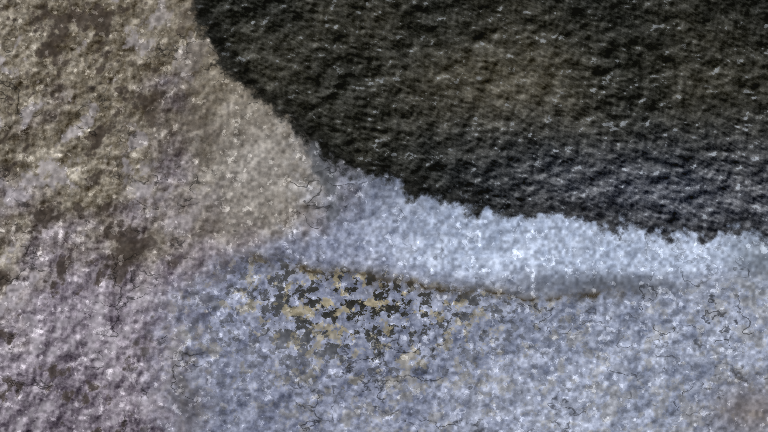
A Shadertoy shader for this texture:

```glsl
// Weathered rock wall: a dark wet overhang, a tan face at the left and a pale
// blue shelf above a cracked ledge. Soft masks place the stone layers, while
// layered value noise supplies their stains, fissures and slanting relief light.

float hash(vec2 p) {
    vec3 q = fract(p.xyx * vec3(0.1031, 0.103, 0.0973));
    q += dot(q, q.yzx + 33.33);
    return fract((q.x + q.y) * q.z);
}

float noise(vec2 p) {
    vec2 i = floor(p), f = fract(p);
    f = f * f * (3.0 - 2.0 * f);
    return mix(mix(hash(i), hash(i + vec2(1, 0)), f.x),
               mix(hash(i + vec2(0, 1)), hash(i + vec2(1, 1)), f.x), f.y);
}

// Fractal noise centred on zero
float fbm(vec2 p) {
    float sum = 0.0, amp = 0.5;
    for (int i = 0; i < 5; i++) {
        sum += amp * (noise(p) - 0.5);
        p = mat2(1.6, 1.2, -1.2, 1.6) * p + 7.3;
        amp *= 0.57;
    }
    return sum;
}

// Slope of the rough surface towards a light at the upper left
float relief(vec2 p) {
    return fbm(p) - fbm(p + vec2(-0.16, 0.22));
}

// Soft elliptical patch
float patchAt(vec2 p, vec2 centre, vec2 size) {
    vec2 d = (p - centre) / size;
    return exp(-dot(d, d));
}

float segmentDist(vec2 p, vec2 a, vec2 b) {
    vec2 d = b - a;
    return length(p - a - d * clamp(dot(p - a, d) / dot(d, d), 0.0, 1.0));
}

void mainImage(out vec4 fragColor, in vec2 fragCoord) {
    vec2 p = fragCoord / iResolution.y;
    vec2 warp = vec2(fbm(p * 7.0), fbm(p * 7.0 + 31.0));
    vec2 w = p + 0.06 * warp;
    float broad = fbm(p * 5.0 + 11.0);
    float grain = fbm(p * 48.0);
    float bumps = relief(p * 24.0) + 0.5 * relief(p * 55.0 + 9.0);
    float ledge = 0.32 + 0.17 * (w.x - 1.27) * (w.x - 1.27);
    float above = w.y - ledge + 0.02 * grain;

    // Blue shelf and the paler band over its ledge
    vec3 col = mix(vec3(0.51, 0.53, 0.61), vec3(0.58, 0.61, 0.69), smoothstep(0.6, 1.5, p.x));
    float band = smoothstep(0.0, 0.07, above) * smoothstep(0.65, 1.15, p.x);
    col = mix(col, vec3(0.68, 0.73, 0.82), 0.85 * band);
    col *= 1.0 - 0.18 * patchAt(p, vec2(0.85, 0.57), vec2(0.16, 0.07));
    col += 0.28 * broad + 0.22 * grain + (0.48 - 0.12 * band) * bumps;

    // Ochre crust and dark pits hanging under the ledge
    float under = smoothstep(0.03, -0.01, above);
    float crust = under * patchAt(w, vec2(0.84, 0.30), vec2(0.30, 0.14));
    float pits = smoothstep(0.0, 0.13, fbm(p * vec2(62, 70) + 5.0) + 0.3 * broad);
    col = mix(col, vec3(0.20, 0.20, 0.19), (0.9 * crust + 0.15 * under) * pits);
    float ochre = smoothstep(0.06, 0.2, fbm(p * 50.0 + 61.0) + 0.4 * warp.x);
    col = mix(col, vec3(0.64, 0.60, 0.50), 0.7 * ochre * (crust + 0.3 * under));

    // Ledge shadow, its broken crevice and the lower right crack
    col = mix(col, vec3(0.34, 0.36, 0.40), 0.75 * patchAt(w, vec2(1.40, 0.345), vec2(0.21, 0.022)));
    float span = smoothstep(0.52, 0.60, p.x) * smoothstep(1.60, 1.35, p.x);
    float crevice = exp(-abs(above) / 0.010) * span * clamp(0.6 + broad + 2.0 * grain, 0.0, 1.0);
    col = mix(col, vec3(0.25, 0.22, 0.17), crevice);
    float crack = segmentDist(w + 0.03 * grain, vec2(1.60, 0.21), vec2(1.74, 0.12));
    col *= 1.0 - 0.45 * smoothstep(0.022, 0.0, crack) * smoothstep(-0.15, 0.1, grain);
    col = mix(col, vec3(0.42, 0.37, 0.34), 0.6 * patchAt(w, vec2(1.74, 0.04), vec2(0.10, 0.07)));
    col = mix(col, vec3(0.36, 0.39, 0.42), 0.6 * patchAt(w, vec2(1.78, 0.40), vec2(0.08, 0.06)));

    // Tan face, turning mauve towards the floor
    vec3 face = mix(vec3(0.51, 0.48, 0.52), vec3(0.45, 0.42, 0.37), smoothstep(0.3, 0.7, p.y + broad));
    face = mix(face, vec3(0.54, 0.52, 0.50), patchAt(p, vec2(0.60, 0.60), vec2(0.17, 0.17)));
    float rough = smoothstep(0.65, 0.25, p.x);
    face += 0.22 * broad + 0.26 * grain + (0.35 + 0.45 * rough) * bumps;
    float stain = fbm(mat2(0.8, 0.6, -0.6, 0.8) * p * vec2(18, 11) + 19.0) + 0.5 * grain;
    face = mix(face, vec3(0.22, 0.19, 0.17), 0.75 * rough * smoothstep(0.06, 0.22, stain));
    face = mix(face, vec3(0.68, 0.66, 0.69), 0.6 * rough * smoothstep(-0.1, -0.27, stain));
    float faceEdge = 0.40 + 0.36 * smoothstep(0.30, 0.52, w.y);
    col = mix(col, face, smoothstep(0.12, -0.12, w.x - faceEdge + 0.12 * grain));

    // Damp seams beside the face, sparse fissures and pale flecks
    float seam = segmentDist(w, vec2(0.74, 0.66), vec2(0.77, 0.50));
    col = mix(col, vec3(0.31, 0.33, 0.36), 0.6 * smoothstep(0.03, 0.0, seam + 0.08 * grain));
    col = mix(col, vec3(0.25, 0.24, 0.25), 0.55 * patchAt(w, vec2(0.43, 0.06), vec2(0.04, 0.10)));
    float fissure = smoothstep(0.035, 0.0, abs(fbm(w * vec2(13, 18) + 41.0)));
    col *= 1.0 - 0.4 * fissure * smoothstep(-0.02, 0.2, warp.y + 0.5 * grain) * (1.0 - 0.6 * band);
    col += 0.17 * smoothstep(0.17, 0.27, fbm(p * 64.0 + 83.0));

    // Wet overhang, with glints that gather along its lower right side
    float rim = 0.45 + 0.55 * exp(-3.2 * (p.x - 0.44));
    float slope = 1.76 * exp(-3.2 * (p.x - 0.44));
    float inside = (p.y - rim) / sqrt(1.0 + slope * slope) + 0.07 * warp.y + 0.06 * grain;
    vec2 streak = mat2(0.96, 0.28, -0.28, 0.96) * p * vec2(30, 44);
    float wet = relief(streak + 3.0);
    float lit = smoothstep(0.8, 1.5, p.x) * smoothstep(0.34, 0.04, inside);
    vec3 dark = mix(vec3(0.17, 0.17, 0.15), vec3(0.30, 0.31, 0.34), lit);
    dark += vec3(0.20, 0.18, 0.15) * (broad + 0.7 * patchAt(p, vec2(1.18, 0.82), vec2(0.16, 0.12)));
    dark += (0.6 + 0.4 * lit) * wet + 0.25 * grain;
    float glint = smoothstep(0.17, 0.32, wet + 0.6 * fbm(p * 70.0));
    dark = mix(dark, vec3(0.63, 0.66, 0.70), glint * (0.45 + 0.4 * lit));
    dark *= mix(0.55, 1.0, smoothstep(0.0, 0.06, inside));
    col = mix(col, max(dark, vec3(0.05, 0.05, 0.04)), smoothstep(-0.014, 0.014, inside));

    // Fine mineral speckle
    col *= 1.0 + 0.34 * (noise(p * 125.0) - 0.5);
    fragColor = vec4(clamp(col, 0.0, 1.0), 1.0);
}
```
